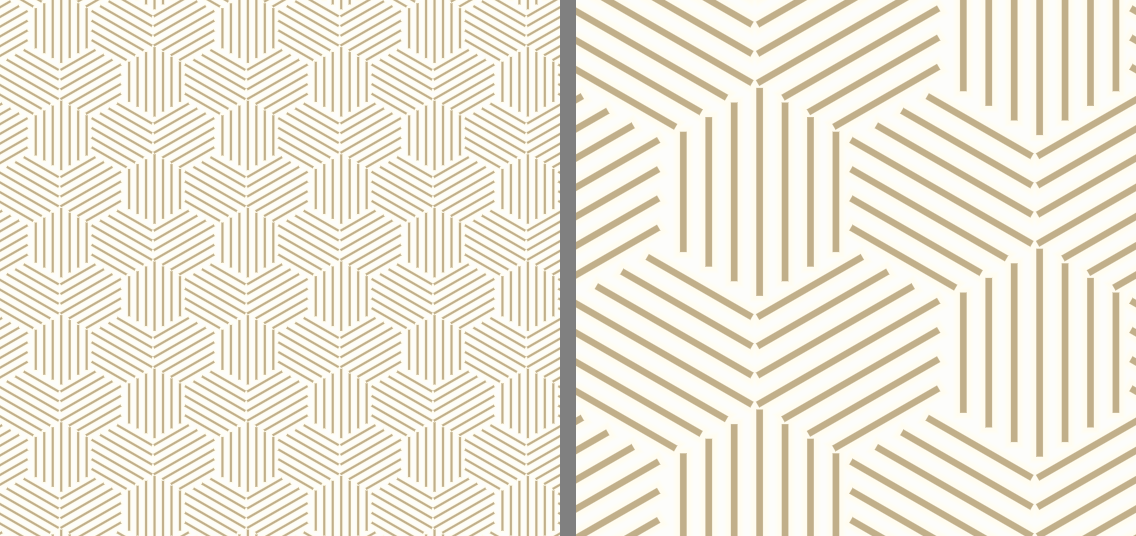
Left, the full canvas; right, a detail of the centre.
Write a Shadertoy shader that draws this pattern.

```glsl
// Woven chevron lattice: a honeycomb whose cells are hatched with seven bars each.
// Three interleaved sets of hexagons carry hatching turned by 0, 60 and 120 degrees;
// lengths are in hexagon radii, with six columns across and five rows down.

const float ROOT3 = 1.7320508;

// Signed distance to seven parallel bars that fill a unit hexagon
float hatchedHexagon(vec2 q, float angle) {
    const float spacing = 0.236;
    vec2 across = vec2(cos(angle), sin(angle));
    vec2 along = vec2(-across.y, across.x);
    float s = dot(q, across);
    float bar = spacing * clamp(round(s / spacing), -3.0, 3.0);
    float halfLength = 0.97 - abs(bar) / ROOT3;
    return max(abs(s - bar) - 0.031, abs(dot(q, along)) - halfLength);
}

// Offset from the nearest point of a rectangular lattice
vec2 repeatCentered(vec2 p, vec2 cell) {
    return p - cell * round(p / cell);
}

void mainImage(out vec4 fragColor, in vec2 fragCoord) {
    vec2 p = fragCoord / iResolution.xy * vec2(9.0 * ROOT3, 15.0);
    p -= vec2(6.9, 8.21);

    // Each orientation repeats on a rectangle and again at its middle
    vec2 cell = vec2(3.0 * ROOT3, 3.0);
    float d = 1e3;
    for (int k = 0; k < 3; k++) {
        // Slanted cells sit slightly left of the upright ones
        float shift = float(k) * ROOT3 - (k > 0 ? 0.045 : 0.0);
        for (int j = 0; j < 2; j++) {
            vec2 center = vec2(shift, 0.0) + 0.5 * float(j) * cell;
            vec2 q = repeatCentered(p - center, cell);
            d = min(d, hatchedHexagon(q, radians(60.0) * float(k)));
        }
    }

    // Tan bars with a faint cream glow on near-white paper
    float softness = 0.75 * 15.0 / iResolution.y;
    float ink = 1.0 - smoothstep(-softness, softness, d);
    float glow = 1.0 - smoothstep(0.02, 0.075, d);
    vec3 paper = mix(vec3(0.992, 0.992, 0.984), vec3(1.0, 0.99, 0.94), glow);
    vec3 color = mix(paper, vec3(0.755, 0.685, 0.54), ink);
    fragColor = vec4(color, 1.0);
}
```
